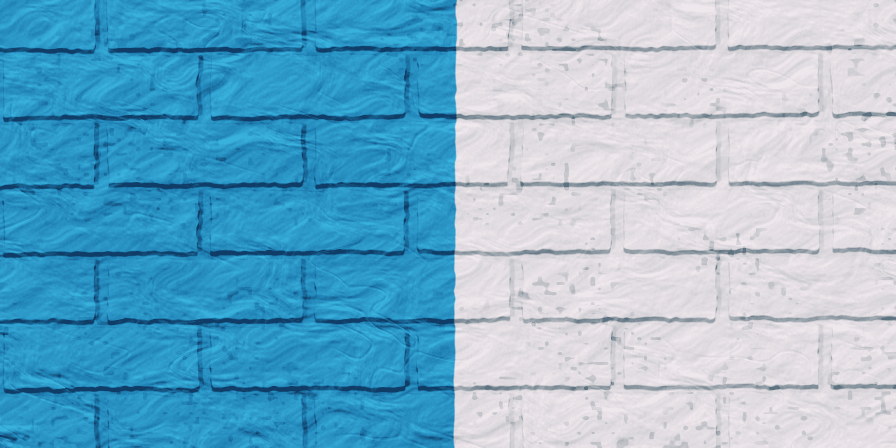
Reproduce this texture procedurally as a Shadertoy shader.

```glsl
// Rough brick wall in running bond, painted blue on the left and white on the right.

const vec2 BRICK_PITCH = vec2(0.462, 0.1515);
const vec2 JOINT_HALF = vec2(0.0145, 0.0085);
const float FIRST_COURSE = 0.1172;

float hash(vec2 p) {
    vec3 q = fract(vec3(p.xyx) * 0.1031);
    q += dot(q, q.yzx + 33.33);
    return fract((q.x + q.y) * q.z);
}

float noise(vec2 p) {
    vec2 cell = floor(p), f = fract(p);
    f = f * f * (3.0 - 2.0 * f);
    float low = mix(hash(cell), hash(cell + vec2(1, 0)), f.x);
    float high = mix(hash(cell + vec2(0, 1)), hash(cell + vec2(1, 1)), f.x);
    return mix(low, high, f.y);
}

float fbm(vec2 p) {
    float sum = 0.0, gain = 0.5;
    for (int i = 0; i < 4; i++) {
        sum += gain * noise(p);
        p = mat2(1.6, 1.2, -1.2, 1.6) * p + 17.3;
        gain *= 0.52;
    }
    return sum;
}

// Signed distance to the nearest brick, negative inside.
float brickDistance(vec2 p) {
    p += 0.006 * (vec2(noise(p * 21.0), noise(p * 24.0 + 40.0)) - 0.5);
    p += 0.004 * (noise(p * 75.0) - 0.5);
    float down = 1.0 - p.y + 0.004 * p.x - FIRST_COURSE;
    float course = floor(down / BRICK_PITCH.y) + 1.0;
    float jointX = mod(course, 2.0) < 0.5 ? 0.227 : -0.006;
    vec2 local = vec2(mod(p.x - jointX, BRICK_PITCH.x), mod(down, BRICK_PITCH.y));
    vec2 halfSize = 0.5 * BRICK_PITCH - JOINT_HALF;
    float radius = 0.006;
    vec2 d = abs(local - 0.5 * BRICK_PITCH) - halfSize + radius;
    return length(max(d, 0.0)) + min(max(d.x, d.y), 0.0) - radius;
}

float plateau(vec2 p) {
    return smoothstep(0.0025, -0.0025, brickDistance(p));
}

// Chipped surface height: warped lumps cut by thin wandering creases.
float relief(vec2 p) {
    vec2 q = p * vec2(15.0, 24.0);
    float warp = noise(q * 0.7 + 9.0);
    float lumps = fbm(q + 1.8 * warp);
    float ridge = abs(noise(q * 0.75 + vec2(2.0 * warp, p.x * 6.0)) - 0.5);
    float crease = smoothstep(0.05, 0.0, ridge) * smoothstep(0.35, 0.7, noise(q * 0.4 + 70.0));
    return lumps - 0.1 * crease;
}

vec3 ramp(vec3 dark, vec3 mid, vec3 light, float t) {
    return t < 0.5 ? mix(dark, mid, 2.0 * t) : mix(mid, light, 2.0 * t - 1.0);
}

void mainImage(out vec4 fragColor, in vec2 fragCoord) {
    vec2 p = fragCoord / iResolution.y;
    float pixel = 1.0 / iResolution.y;

    // Paint boundary
    float splitX = 1.0135 + 0.005 * p.y + 0.004 * (noise(vec2(p.y * 60.0, 3.0)) - 0.5);
    float white = smoothstep(-pixel, pixel, p.x - splitX);

    // Surface lit from the upper left
    vec2 towardLight = vec2(-0.0025, 0.0055);
    float brick = plateau(p);
    float slope = relief(p) - relief(p + towardLight);
    float grain = hash(floor(p * 256.0)) - 0.5;

    // Shadows below and to the right of each brick
    float wear = noise(p * vec2(10.0, 30.0) + 5.0);
    float mortar = 1.0 - brick;
    float under = mortar * plateau(p + vec2(0.0, 0.010)) * mix(0.75, 1.0, wear);
    float beside = mortar * plateau(p + vec2(-0.010, 0.0)) * mix(0.35, 1.0, wear);

    // Small pits, denser toward the bottom
    float patches = smoothstep(0.4, 0.75, noise(p * 9.0 + 31.0) + 0.15 * (1.0 - p.y));
    float pits = smoothstep(0.74, 0.86, noise(p * vec2(68.0, 90.0))) * patches;

    // Tone for each paint
    float broad = noise(p * vec2(5.0, 8.0)) - 0.5;
    float blueTone = 0.80 + 0.08 * p.y + 0.16 * broad + 2.6 * slope + 0.10 * grain
        - 0.10 * mortar - 1.0 * under - 0.65 * beside - 0.30 * pits;
    float whiteTone = 0.99 + 0.06 * broad + 1.3 * slope + 0.06 * grain
        - 0.07 * mortar - 0.85 * under - 0.30 * beside - 0.42 * pits;

    vec3 blue = ramp(vec3(0.07, 0.29, 0.46), vec3(0.12, 0.50, 0.70),
        vec3(0.19, 0.63, 0.81), clamp(blueTone, -0.12, 1.25));
    vec3 chalk = ramp(vec3(0.43, 0.50, 0.55), vec3(0.74, 0.75, 0.77),
        vec3(0.89, 0.87, 0.89), clamp(whiteTone, -0.1, 1.15));

    fragColor = vec4(mix(blue, chalk, white), 1.0);
}
```
